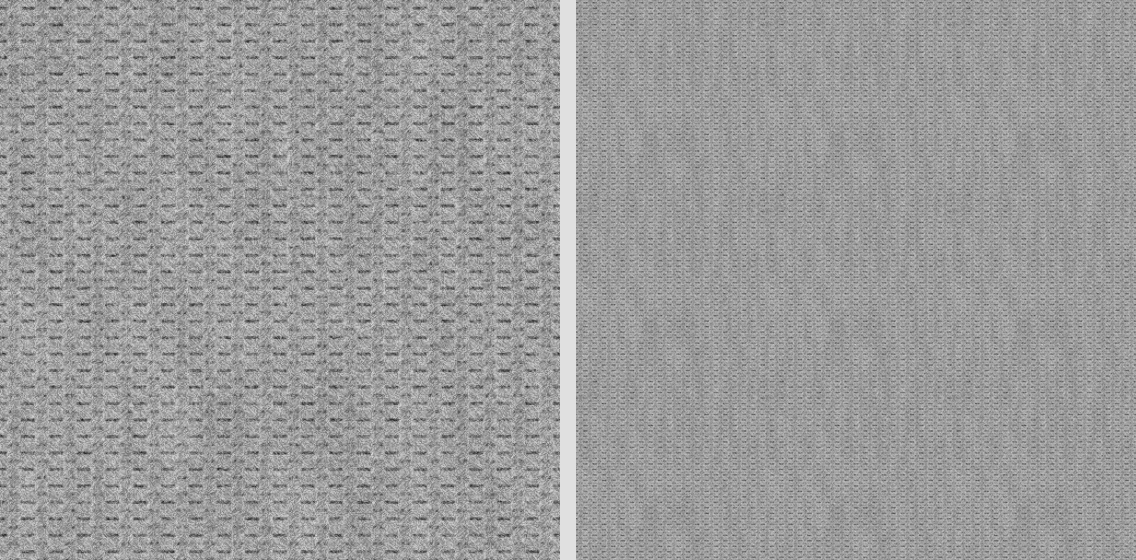
Left: one tile. Right: repeated 3 by 3.
A Shadertoy shader for this texture:

```glsl
// Grey woven cloth: 20 by 34 repeats, each a wide dark gap on a pale yarn and a
// small split gap on the duller yarn beside it, half a repeat lower.
// Wrapping noise adds slanted fibres, fine grain and uneven yarn tone.

float hash(vec2 p) {
    vec3 q = fract(p.xyx * 0.1031);
    q += dot(q, q.yzx + 33.33);
    return fract((q.x + q.y) * q.z);
}

// Value noise on a whole number of cells, so it wraps at the canvas edges
float wrapNoise(vec2 uv, vec2 cells) {
    vec2 p = uv * cells - 0.5;
    vec2 i = floor(p), f = smoothstep(0.0, 1.0, p - i);
    vec2 a = mod(i, cells), b = mod(i + 1.0, cells);
    return mix(mix(hash(a), hash(vec2(b.x, a.y)), f.x),
               mix(hash(vec2(a.x, b.y)), hash(b), f.x), f.y);
}

// Soft horizontal slot, 1 inside, from the offset to its centre
float slot(vec2 d, float halfWidth) {
    float across = 1.0 - smoothstep(halfWidth - 0.06, halfWidth + 0.06, abs(d.x));
    return across * (1.0 - smoothstep(0.03, 0.15, abs(d.y)));
}

void mainImage(out vec4 fragColor, in vec2 fragCoord) {
    vec2 uv = fragCoord / iResolution.xy;
    vec2 repeats = vec2(20.0, 34.0);
    vec2 g = uv * repeats;

    // Offsets from the wide gap and from the small gap beside it
    vec2 wide = fract(g + vec2(0.5, 0.0)) - 0.5;
    vec2 small = fract(g + vec2(0.0, 0.5)) - 0.5;

    // Yarn body: the yarns with wide gaps are paler
    float yarn = cos(6.28319 * g.x);
    float tone = 0.622 + 0.022 * yarn;

    // Dark gaps, broken up by fibres and varied from repeat to repeat
    float vary = hash(mod(floor(g + vec2(0.5, 0.0)), repeats));
    float broken = 0.4 + 1.2 * wrapNoise(uv, vec2(256.0, 340.0));
    tone -= (0.18 + 0.08 * vary) * broken * slot(wide, 0.25);
    tone -= 0.16 * broken * slot(vec2(abs(small.x) - 0.11, small.y), 0.06);

    // Pale yarn loops wrapping the ends of the wide gap
    vec2 loop = (vec2(abs(wide.x) - 0.3, wide.y + 0.15)) / vec2(0.08, 0.28);
    tone += 0.07 * exp(-dot(loop, loop));

    // Fibres lean opposite ways on neighbouring yarns
    float lean = yarn > 0.0 ? 1.0 : -1.0;
    float fibre = wrapNoise(vec2(uv.x + lean * uv.y, uv.y), vec2(340.0, 150.0));
    tone += 0.14 * (fibre - 0.5);

    // Fine grain and slow unevenness along each yarn
    tone += 0.25 * (wrapNoise(uv, vec2(512.0)) - 0.5);
    tone += 0.05 * (wrapNoise(uv, vec2(40.0, 6.0)) - 0.5);

    fragColor = vec4(vec3(clamp(tone, 0.0, 1.0)), 1.0);
}
```
